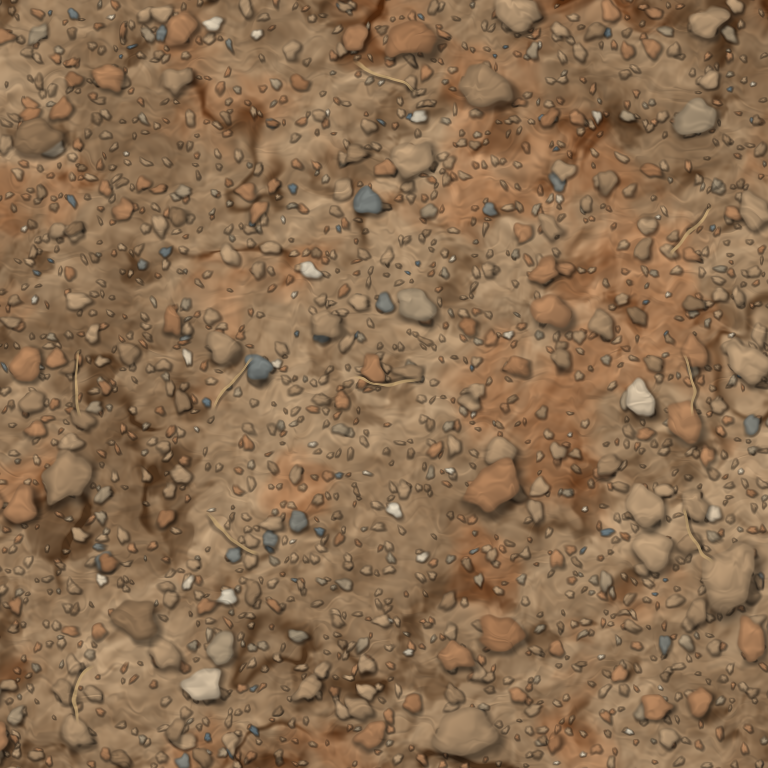
This texture is drawn by a WebGL 2 fragment shader. Its source:

```glsl
#version 300 es
precision highp float;
// Dry stony soil: warped noise gives clumps and crevices, jittered grids
// scatter stones of four sizes and a few bent straws, and fine wavy
// strokes lend the whole surface an oil-painted relief.

uniform vec2 u_resolution;
out vec4 fragColor;

const vec3 DARK_SOIL  = vec3(0.35, 0.25, 0.16);
const vec3 LIGHT_SOIL = vec3(0.75, 0.63, 0.49);
const vec3 RUST       = vec3(0.64, 0.43, 0.28);
const vec3 GREY_STONE = vec3(0.57, 0.51, 0.42);
const vec3 BLUE_STONE = vec3(0.38, 0.44, 0.47);
const vec3 PALE_STONE = vec3(0.82, 0.77, 0.68);
const vec3 STRAW      = vec3(0.73, 0.61, 0.43);
const float EDGE = 0.0022;   // softness of outlines, in canvas units

float hash(vec2 p) {
  return fract(sin(dot(p, vec2(127.1, 311.7))) * 43758.5);
}

vec2 hash2(vec2 p) {
  return vec2(hash(p), hash(p + 37.3));
}

float noise(vec2 p) {
  vec2 i = floor(p), f = fract(p);
  f = f * f * (3.0 - 2.0 * f);
  return mix(mix(hash(i), hash(i + vec2(1, 0)), f.x),
             mix(hash(i + vec2(0, 1)), hash(i + vec2(1, 1)), f.x), f.y);
}

float fbm(vec2 p) {
  float sum = 0.0, amp = 0.53;
  for (int i = 0; i < 4; i++) {
    sum += amp * noise(p);
    p = mat2(1.6, 1.2, -1.2, 1.6) * p + 11.7;
    amp *= 0.5;
  }
  return sum;
}

vec2 warp(vec2 p, float freq, float amount) {
  return p + amount * (vec2(noise(p * freq), noise(p * freq + 53.1)) - 0.5);
}

vec2 rotate(vec2 p, float a) {
  float c = cos(a), s = sin(a);
  return vec2(c * p.x - s * p.y, s * p.x + c * p.y);
}

// Signed distance to a lumpy, slightly stretched blob of radius r.
float stoneDistance(vec2 q, float r, float rnd) {
  q = rotate(q, rnd * 6.28) * vec2(0.88, 1.18);
  float a = atan(q.y, q.x);
  float lumps = 0.09 * sin(3.0 * a + rnd * 40.0) + 0.06 * sin(5.0 * a + rnd * 90.0);
  return length(q) - r * (1.0 + lumps);
}

vec3 stoneColor(float kind, float tone, float oddity) {
  vec3 c = mix(DARK_SOIL, LIGHT_SOIL, mix(0.45, 0.85, tone));
  c = mix(c, RUST, 0.6 * step(0.72, kind));
  if (kind < oddity) c = mix(GREY_STONE, LIGHT_SOIL, 0.4 * tone);
  if (kind < oddity * 0.5) c = mix(PALE_STONE, LIGHT_SOIL, 0.5 * tone);
  if (kind < oddity * 0.25) c = mix(BLUE_STONE, GREY_STONE, 0.6 * tone);
  return c;
}

// One grid of stones; sizes are fractions of a cell.
vec3 addStones(vec3 ground, vec2 p, float cells, float share, vec2 sizes, float oddity) {
  vec2 g = p * cells, base = floor(g);
  float soft = EDGE * cells;
  for (int y = -1; y <= 1; y++) for (int x = -1; x <= 1; x++) {
    vec2 id = base + vec2(x, y), key = id + cells * 3.7;
    if (hash(key + 5.1) > share) continue;
    vec2 rnd = hash2(key + 9.4);
    vec2 q = g - id - 0.2 - 0.6 * hash2(key);
    float r = mix(sizes.x, sizes.y, rnd.x * rnd.x);
    float d = stoneDistance(q, r, rnd.y);
    float shadow = stoneDistance(q - vec2(0.14, -0.2) * r, r, rnd.y);
    ground *= 1.0 - 0.42 * smoothstep(0.28 * r + soft, -0.1 * r, shadow);
    float lit = dot(q / r, vec2(-0.35, 0.6));
    float rim = smoothstep(-0.3 * r - soft, 0.0, d);
    vec3 c = stoneColor(hash(key + 2.6), rnd.x, oddity);
    c *= 1.0 + 0.13 * lit - 0.2 * rim;
    ground = mix(ground, c, smoothstep(soft, -soft, d));
  }
  return ground;
}

// Sparse thin arcs with a dark underside.
vec3 addStraws(vec3 ground, vec2 p, float cells, float share) {
  vec2 id = floor(p * cells), rnd = hash2(id + 71.9);
  if (hash(id + 23.7) > share) return ground;
  vec2 q = rotate((fract(p * cells) - 0.5) / cells, rnd.x * 6.28);
  float bend = q.y - (rnd.y - 0.5) * 16.0 * q.x * q.x;
  float along = smoothstep(0.045, 0.03, abs(q.x));
  ground *= 1.0 - 0.3 * along * smoothstep(0.005, 0.001, abs(bend + 0.003));
  return mix(ground, STRAW, 0.85 * along * smoothstep(0.003, 0.001, abs(bend)));
}

// Crumbly earth with side light, hollows, cracks and rusty patches.
vec3 soil(vec2 p) {
  vec2 w = warp(warp(p, 14.0, 0.035), 45.0, 0.014);
  float clump = fbm(w * 17.0);
  float relief = clump - fbm((w + vec2(-0.004, 0.007)) * 17.0);
  float tone = 0.6 + 0.75 * (fbm(w * 6.0 + 3.0) - 0.5) + 1.5 * relief;
  tone -= 0.35 * smoothstep(0.42, 0.26, clump);
  float crack = smoothstep(0.035, 0.0, abs(fbm(w * 5.0 + 19.0) - 0.5));
  tone -= 0.55 * crack * smoothstep(0.5, 0.68, noise(p * 7.0 + 8.0));
  vec3 c = mix(DARK_SOIL, LIGHT_SOIL, clamp(tone, -0.15, 1.1));
  float rust = smoothstep(0.52, 0.75, fbm(w * 8.0 + 41.0));
  return c + rust * vec3(0.03, -0.03, -0.05);
}

void main() {
  vec2 p = gl_FragCoord.xy / u_resolution.y;
  vec2 rough = warp(p, 55.0, 0.009);
  vec3 color = soil(p);
  color = addStones(color, rough, 72.0, 0.3, vec2(0.18, 0.42), 0.16);
  color = addStones(color, rough, 35.0, 0.36, vec2(0.17, 0.42), 0.2);
  color = addStones(color, rough, 16.0, 0.32, vec2(0.17, 0.42), 0.22);
  color = addStones(color, rough, 7.0, 0.22, vec2(0.18, 0.35), 0.0);
  color = addStraws(color, rough, 5.0, 0.25);
  // Fine wavy brush strokes over everything
  vec2 s = warp(warp(p, 38.0, 0.03), 90.0, 0.012);
  float stroke = noise(s * vec2(65.0, 165.0)) - 0.5;
  fragColor = vec4(clamp(color * (1.0 + 0.2 * stroke), 0.0, 1.0), 1.0);
}
```
